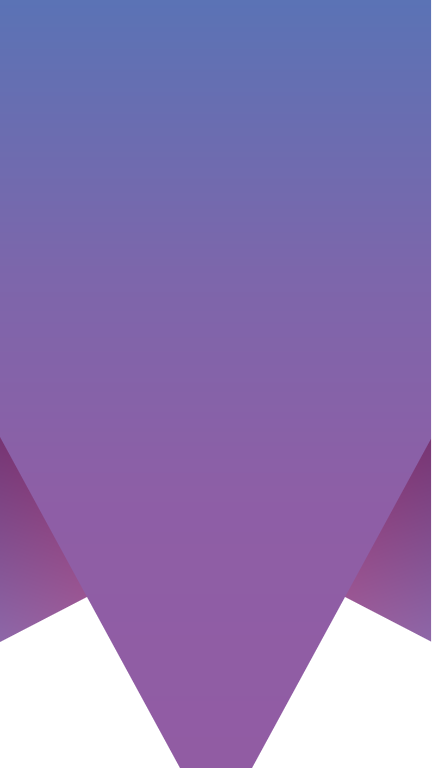
Reproduce this background procedurally as a WebGL 2 fragment shader.

```glsl
#version 300 es
precision highp float;
// A blue-to-violet pennant with folded plum flaps behind it, on white paper.

uniform vec2 u_resolution;
out vec4 outColor;

// Layout in units of the canvas height, x measured outward from the centre line
const float HALF_WIDTH = 0.28125;
const vec2 SHOULDER = vec2(HALF_WIDTH, 0.431);   // pennant edge meets canvas side
const vec2 FOOT = vec2(0.0469, 0.0);             // pennant edge meets canvas bottom
const vec2 FLAP_TIP = vec2(0.168, 0.2227);       // inner corner of a flap
const vec2 FLAP_BASE = vec2(HALF_WIDTH, 0.164);  // outer lower corner of a flap
const float RIGHT_MARGIN = 0.0012;               // hairline of paper at the right

// Pennant gradient, from the top down
const vec3 SKY_BLUE = vec3(0.355, 0.450, 0.710);
const vec3 PERIWINKLE = vec3(0.490, 0.400, 0.670);
const vec3 VIOLET = vec3(0.557, 0.370, 0.650);
const vec3 ORCHID = vec3(0.570, 0.360, 0.640);
const float PERIWINKLE_STOP = 0.36;
const float VIOLET_STOP = 0.66;

// Flap corner colours
const vec3 PLUM = vec3(0.465, 0.205, 0.450);
const vec3 ROSE = vec3(0.605, 0.335, 0.575);
const vec3 LAVENDER = vec3(0.555, 0.405, 0.660);
const vec3 PAPER = vec3(1.0);

// Signed distance to the line through a and b, positive on its left
float lineSide(vec2 p, vec2 a, vec2 b) {
    vec2 along = normalize(b - a);
    vec2 offset = p - a;
    return along.x * offset.y - along.y * offset.x;
}

// Antialiased coverage of the positive side of a distance
float coverage(float dist, float pixel) {
    return clamp(dist / pixel + 0.5, 0.0, 1.0);
}

vec3 pennantColor(float depth) {
    vec3 color = mix(SKY_BLUE, PERIWINKLE, clamp(depth / PERIWINKLE_STOP, 0.0, 1.0));
    float middle = (depth - PERIWINKLE_STOP) / (VIOLET_STOP - PERIWINKLE_STOP);
    color = mix(color, VIOLET, clamp(middle, 0.0, 1.0));
    float lower = (depth - VIOLET_STOP) / (1.0 - VIOLET_STOP);
    return mix(color, ORCHID, clamp(lower, 0.0, 1.0));
}

// Blend the three corner colours across the flap triangle
vec3 flapColor(vec2 p) {
    float tip = clamp((HALF_WIDTH - p.x) / (HALF_WIDTH - FLAP_TIP.x), 0.0, 1.0);
    float rise = p.y - FLAP_BASE.y - tip * (FLAP_TIP.y - FLAP_BASE.y);
    float top = clamp(rise / (SHOULDER.y - FLAP_BASE.y), 0.0, 1.0 - tip);
    return PLUM * top + ROSE * tip + LAVENDER * (1.0 - top - tip);
}

void main() {
    vec2 uv = gl_FragCoord.xy / u_resolution;
    float pixel = 1.0 / u_resolution.y;
    float x = (uv.x * 2.0 - 1.0) * HALF_WIDTH;
    vec2 p = vec2(abs(x), uv.y);  // mirrored about the centre line

    // Flaps lie on the paper, the pennant covers their inner edges
    float flap = coverage(lineSide(p, FLAP_TIP, FLAP_BASE), pixel);
    float pennant = coverage(lineSide(p, FOOT, SHOULDER), pixel);
    vec3 color = mix(PAPER, flapColor(p), flap);
    color = mix(color, pennantColor(1.0 - uv.y), pennant);

    // Paper hairline along the right side
    color = mix(PAPER, color, coverage(HALF_WIDTH - RIGHT_MARGIN - x, pixel));
    outColor = vec4(color, 1.0);
}
```
